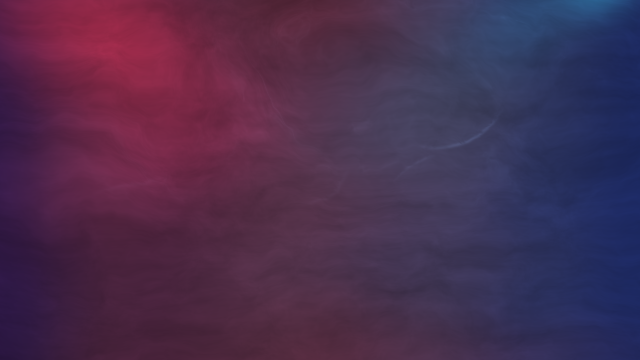
This background is drawn by a WebGL 1 fragment shader. Its source:

```glsl
precision highp float;
// Coloured stage smoke: crimson light from the upper left, blue from the right.
// A horizontal colour ramp is tinted by soft elliptical glows, whose layout is
// bent by warped noise; stretched haze and thin broken wisps lie on top.

uniform vec2 u_resolution;

const float ASPECT = 16.0 / 9.0;

const vec3 INDIGO  = vec3(0.155, 0.09, 0.265);
const vec3 PLUM    = vec3(0.28, 0.135, 0.235);
const vec3 MAUVE   = vec3(0.335, 0.185, 0.27);
const vec3 DUSK    = vec3(0.255, 0.22, 0.345);
const vec3 NAVY    = vec3(0.16, 0.195, 0.385);
const vec3 COBALT  = vec3(0.11, 0.16, 0.385);
const vec3 CRIMSON = vec3(0.64, 0.16, 0.28);
const vec3 ROSE    = vec3(0.46, 0.165, 0.295);
const vec3 MAROON  = vec3(0.30, 0.13, 0.19);
const vec3 SLATE   = vec3(0.27, 0.28, 0.39);
const vec3 TEAL    = vec3(0.18, 0.33, 0.50);
const vec3 CYAN    = vec3(0.20, 0.53, 0.74);

float hash(vec2 p) {
  return fract(sin(dot(p, vec2(127.1, 311.7))) * 43758.55);
}

float noise(vec2 p) {
  vec2 i = floor(p);
  vec2 f = fract(p);
  f = f * f * (3.0 - 2.0 * f);
  float low = mix(hash(i), hash(i + vec2(1.0, 0.0)), f.x);
  float high = mix(hash(i + vec2(0.0, 1.0)), hash(i + 1.0), f.x);
  return mix(low, high, f.y);
}

// Layered noise, centred on zero; roughness weighs the finer layers
float fbm(vec2 p, float roughness) {
  float sum = 0.0;
  float gain = 0.5;
  for (int i = 0; i < 5; i++) {
    sum += gain * (noise(p) - 0.5);
    p = mat2(1.9, 0.6, -0.6, 1.9) * p + 7.3;
    gain *= roughness;
  }
  return sum;
}

// Soft tilted ellipse, 1 at its centre
float glow(vec2 p, vec2 centre, vec2 radii, float angle) {
  vec2 d = p - centre;
  float c = cos(angle);
  float s = sin(angle);
  d = vec2(c * d.x + s * d.y, c * d.y - s * d.x) / radii;
  return exp(-dot(d, d));
}

// Bowed thread from a to b with a faint veil on its inner side
float wisp(vec2 p, vec2 a, vec2 b, float bend, float width) {
  vec2 span = b - a;
  float len = length(span);
  vec2 dir = span / len;
  float t = clamp(dot(p - a, dir) / len, 0.0, 1.0);
  float arc = 4.0 * t * (1.0 - t);
  float d = (dot(p - a, vec2(-dir.y, dir.x)) - bend * arc) / width;
  float inner = 1.0 - smoothstep(-1.0, 1.0, d * sign(bend));
  return arc * (exp(-d * d) + 0.35 * inner * exp(-d * d / 36.0));
}

vec3 ramp(float x) {
  vec3 c = mix(INDIGO, PLUM, smoothstep(-0.03, 0.18, x));
  c = mix(c, MAUVE, smoothstep(0.2, 0.46, x));
  c = mix(c, DUSK, smoothstep(0.48, 0.71, x));
  c = mix(c, NAVY, smoothstep(0.66, 0.86, x));
  return mix(c, COBALT, smoothstep(0.84, 1.0, x));
}

vec3 lights(vec2 p) {
  vec3 c = ramp(p.x / ASPECT);
  c = mix(c, SLATE, 0.75 * glow(p, vec2(1.15, 0.72), vec2(0.36, 0.24), 0.2));
  c = mix(c, DUSK, 0.5 * glow(p, vec2(1.15, 0.26), vec2(0.36, 0.13), 0.0));
  c = mix(c, MAROON, 0.45 * glow(p, vec2(1.08, 0.0), vec2(0.60, 0.12), 0.0));
  c = mix(c, MAROON, 0.85 * glow(p, vec2(0.84, 0.97), vec2(0.26, 0.16), -0.2));
  c = mix(c, ROSE, 0.75 * glow(p, vec2(0.44, 0.61), vec2(0.40, 0.18), 0.38));
  c = mix(c, CRIMSON, 0.85 * glow(p, vec2(0.27, 0.90), vec2(0.35, 0.21), -0.5));
  c = mix(c, TEAL, 0.7 * glow(p, vec2(1.54, 0.97), vec2(0.30, 0.11), 0.5));
  c = mix(c, CYAN, 0.8 * glow(p, vec2(1.67, 1.02), vec2(0.09, 0.07), 0.4));
  float leftShade = 1.0 - smoothstep(-0.10, 0.16, p.x);
  float lowered = mix(0.55, 0.1, smoothstep(0.5, 1.0, p.y));
  return mix(c, INDIGO + vec3(0.04, 0.0, 0.01), lowered * leftShade);
}

void main() {
  vec2 p = gl_FragCoord.xy / u_resolution * vec2(ASPECT, 1.0);

  // Drifting smoke bends the light layout
  vec2 warp = vec2(fbm(p * 2.3 + 3.1, 0.5), fbm(p * 2.3 + 19.7, 0.5));
  vec3 colour = lights(p + 0.11 * warp);

  // Broad haze, long horizontal streaks and finer drifting texture
  float haze = fbm(p * vec2(2.6, 5.5) + 2.5 * warp + 41.0, 0.6);
  float streak = fbm(p * vec2(2.2, 14.0) + 2.0 * warp + 67.0, 0.65);
  float grain = fbm(p * vec2(9.0, 20.0) + 6.0 * warp + 23.0, 0.7);
  colour *= 1.0 + 0.18 * haze + 0.19 * streak + 0.15 * grain;

  // Feathery smoke, densest in the upper middle
  float fold = fbm(p * vec2(4.0, 7.0) + 5.0 * warp + 11.0, 0.6);
  float ridge = pow(1.0 - min(abs(fold) * 3.0, 1.0), 4.0);
  float veil = glow(p, vec2(1.08, 0.70), vec2(0.60, 0.28), 0.15);
  float smoke = 0.4 * ridge * (0.15 + veil) * smoothstep(-0.25, 0.25, haze);

  // Thin wisps, broken up by the haze
  vec2 q = p + 0.06 * warp + 0.025 * vec2(grain, fold);
  float threads = 0.75 * wisp(q, vec2(1.39, 0.71), vec2(1.15, 0.60), 0.04, 0.005);
  threads += 0.4 * wisp(q, vec2(1.08, 0.51), vec2(1.20, 0.58), 0.012, 0.004);
  threads += 0.22 * wisp(q, vec2(0.83, 0.43), vec2(0.97, 0.55), -0.025, 0.006);
  threads += 0.6 * wisp(q, vec2(1.39, 0.94), vec2(1.47, 0.91), 0.005, 0.004);
  threads += 0.3 * wisp(q, vec2(1.47, 0.86), vec2(1.72, 0.73), 0.015, 0.004);
  threads += 0.22 * wisp(q, vec2(0.24, 0.45), vec2(0.52, 0.53), 0.015, 0.006);
  smoke += threads * smoothstep(-0.35, 0.3, fold + grain);
  colour += smoke * (0.10 * colour + vec3(0.04, 0.065, 0.08));

  gl_FragColor = vec4(clamp(colour, 0.0, 1.0), 1.0);
}
```
